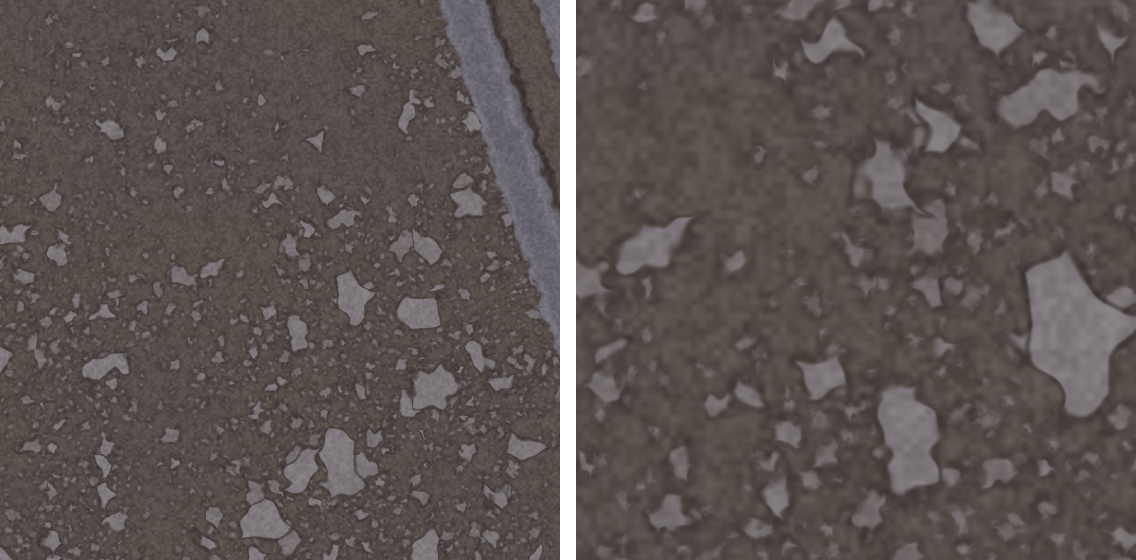
Left: the whole. Right: its middle third, enlarged.
Reproduce this texture procedurally as a three.js fragment shader.

```glsl
// Worn brown ground scattered with pale angular flakes, crossed at the upper
// right by blue-grey bands with a crumbling edge. Flakes are hashed polygons
// on jittered grids of several scales; value noise adds raggedness and grain.

#define GROUND vec3(0.342, 0.308, 0.296)
#define OUTLINE vec3(0.262, 0.232, 0.228)
#define FLAKE_DIM vec3(0.415, 0.382, 0.378)
#define FLAKE_PALE vec3(0.500, 0.475, 0.492)
#define BAND vec3(0.405, 0.393, 0.435)
#define BAND_RIM vec3(0.480, 0.468, 0.510)
#define SOFTNESS 0.0018
#define GRAIN 0.075
#define FLAKE_CHANCE 0.62
#define FLAKE_LAYERS 4
#define FLAKE_SIDES 5

varying vec2 vUv;

float hash(vec2 p) {
  vec3 q = fract(vec3(p.xyx) * 0.1031);
  q += dot(q, q.yzx + 33.33);
  return fract((q.x + q.y) * q.z);
}

vec2 hash2(vec2 p) {
  return vec2(hash(p), hash(p + 57.3));
}

float noise(vec2 p) {
  vec2 i = floor(p), f = fract(p);
  f = f * f * (3.0 - 2.0 * f);
  return mix(mix(hash(i), hash(i + vec2(1, 0)), f.x),
             mix(hash(i + vec2(0, 1)), hash(i + vec2(1, 1)), f.x), f.y);
}

// Coverage of the side where the distance is negative
float inside(float d, float soft) {
  return 1.0 - smoothstep(-soft, soft, d);
}

// Signed distance across the slanting band, zero on its centre line
float bandOffset(vec2 p) {
  return (p.x - 0.825 - 0.34 * (1.0 - p.y)) * 0.947;
}

// Irregular convex polygon, stretched along a random direction
float polygon(vec2 p, vec2 id, float radius) {
  float turn = 6.2832 * hash(id + 3.1);
  float c = cos(turn), s = sin(turn);
  p = mat2(c, -s, s, c) * p;
  p.x *= mix(0.55, 1.0, hash(id + 8.7));
  float d = -1.0;
  for (int i = 0; i < FLAKE_SIDES; i++) {
    float k = float(i);
    float h = hash(id + 11.0 + 5.0 * k);
    float a = 6.2832 * (k + 0.7 * h) / float(FLAKE_SIDES);
    d = max(d, dot(p, vec2(cos(a), sin(a))) - radius * mix(0.5, 1.1, fract(h * 7.0)));
  }
  return d;
}

// Flakes gather low down, in patches, and along the crumbling band edge
float flakeDensity(vec2 p) {
  float off = bandOffset(p);
  float lower = mix(0.4, 1.0, 1.0 - smoothstep(0.3, 0.95, p.y));
  float patches = smoothstep(0.15, 0.75, noise(p * 7.0 + 4.0));
  float fringe = smoothstep(-0.10, -0.05, off);
  return max(lower * mix(0.3, 1.25, patches), 1.5 * fringe) * inside(off + 0.025, 0.01);
}

// Nearest flake of one grid: distance and tone
vec2 flakeLayer(vec2 p, float cell, float seed) {
  vec2 q = p / cell;
  vec2 ragged = vec2(noise(q * 6.0 + seed), noise(q * 6.0 + seed + 31.0)) - 0.5;
  q += 0.20 * ragged;
  vec2 base = floor(q);
  vec2 nearest = vec2(1.0, 0.0);
  for (int y = -1; y <= 1; y++) {
    for (int x = -1; x <= 1; x++) {
      vec2 corner = base + vec2(x, y);
      vec2 id = corner + seed;
      vec2 centre = corner + hash2(id);
      if (hash(id + 19.0) > FLAKE_CHANCE * flakeDensity(centre * cell)) continue;
      float size = hash(id + 23.0);
      float d = polygon(q - centre, id, mix(0.09, 0.29, size * size)) * cell;
      if (d < nearest.x) nearest = vec2(d, hash(id + 29.0));
    }
  }
  return nearest;
}

void main() {
  vec2 p = vUv;
  float fine = noise(p * 230.0) - 0.5;
  float coarse = noise(p * 95.0 + 9.0) - 0.5;

  // Ground with broad warm and cool blotches
  float blotch = noise(p * 4.0) - 0.5;
  vec3 color = GROUND + blotch * vec3(0.022, 0.008, -0.008);

  // Flakes from tiny to large, each with a dark outline
  float cell = 0.017;
  for (int i = 0; i < FLAKE_LAYERS; i++) {
    float k = float(i);
    vec2 flake = flakeLayer(p, cell, 40.0 + 71.0 * k);
    float rim = inside(abs(flake.x - 0.003) - 0.002, 0.003);
    color = mix(color, OUTLINE, rim * mix(0.4, 0.85, k / 3.0));
    float tone = clamp(0.28 * k + 0.6 * flake.y - 0.1, 0.0, 1.0);
    color = mix(color, mix(FLAKE_DIM, FLAKE_PALE, tone), inside(flake.x, SOFTNESS));
    cell *= 2.0;
  }

  // Main band: frayed left edge, pale rims, dark groove on the right
  float off = bandOffset(p) + 0.012 * (noise(p * 55.0) - 0.5) + 0.006 * coarse;
  float band = abs(off + 0.003) - 0.040;
  color = mix(color, OUTLINE * 0.8, 0.8 * inside(abs(off - 0.046) - 0.006, 0.005));
  float rims = inside(abs(abs(off + 0.005) - 0.029) - 0.004, 0.006);
  color = mix(color, mix(BAND, BAND_RIM, 0.75 * rims), inside(band, 0.003));

  // Second, fainter band in the corner
  float second = abs(off - 0.148) - 0.026;
  color = mix(color, OUTLINE, 0.6 * inside(abs(second - 0.004) - 0.003, 0.004));
  color = mix(color, mix(BAND, BAND_RIM, 0.4), inside(second, 0.004));

  // Grain over everything
  color += GRAIN * (fine + 0.5 * coarse);
  gl_FragColor = vec4(color, 1.0);
}
```
